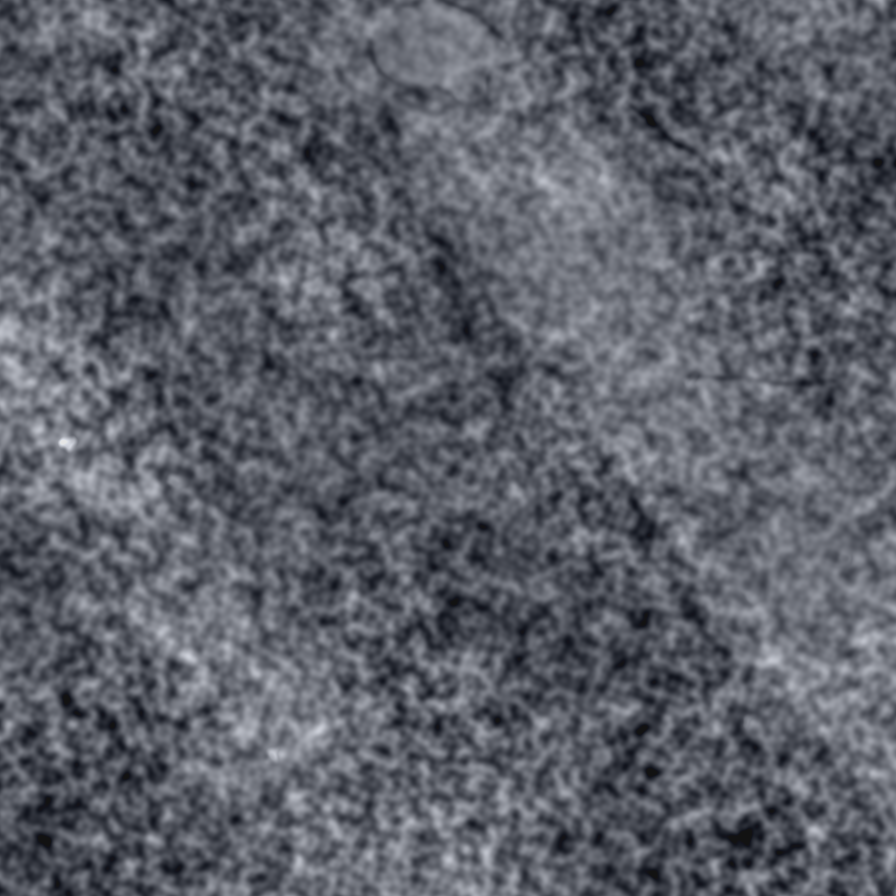
Reproduce this texture procedurally as a three.js fragment shader.

```glsl
// Weathered blue-grey stone: soft mottled grain over broad diagonal bands.
// Gradient noise gives the grain; warped bands, a pale ridge, a smooth plate,
// hairline cracks and sparse bright flecks are layered on top as tone.

varying vec2 vUv;

const float BASE_TONE = 0.335;
const vec3 BLUE_TINT = vec3(-0.013, 0.0, 0.036);
const vec2 BAND_DIR = vec2(0.6, -0.8);      // runs down to the right
const vec2 BAND_NORMAL = vec2(0.8, 0.6);
const float MOTTLE_FREQ = 25.0;
const float COARSE_FREQ = 48.0;
const float FINE_FREQ = 84.0;
const float MOTTLE_STRENGTH = 0.16;
const float COARSE_STRENGTH = 0.27;
const float FINE_STRENGTH = 0.22;
const float CLOUD_STRENGTH = 0.14;
const float BAND_STRENGTH = 0.125;
const float RIDGE_STRENGTH = 0.1;
const float CRACK_STRENGTH = 0.14;
const float FLECK_CELLS = 15.0;
const float FLECK_CHANCE = 0.13;
const vec2 PLATE_CENTRE = vec2(0.485, 0.945);
const vec2 PLATE_RADII = vec2(0.07, 0.05);

// Hash without sine: two values in 0..1 per cell
vec2 hash2(vec2 p) {
  vec3 q = fract(p.xyx * vec3(0.1031, 0.1030, 0.0973));
  q += dot(q, q.yzx + 33.33);
  return fract((q.xx + q.yz) * q.zy);
}

float cornerSlope(vec2 cell, vec2 corner, vec2 f) {
  vec2 gradient = normalize(hash2(cell + corner) * 2.0 - 0.9999);
  return dot(gradient, f - corner);
}

// Gradient noise, roughly -0.7..0.7
float noise(vec2 p) {
  vec2 cell = floor(p);
  vec2 f = p - cell;
  vec2 w = f * f * f * (f * (f * 6.0 - 15.0) + 10.0);
  float low = mix(cornerSlope(cell, vec2(0.0, 0.0), f),
                  cornerSlope(cell, vec2(1.0, 0.0), f), w.x);
  float high = mix(cornerSlope(cell, vec2(0.0, 1.0), f),
                   cornerSlope(cell, vec2(1.0, 1.0), f), w.x);
  return mix(low, high, w.y);
}

float bell(float x, float width) {
  return exp(-x * x / (width * width));
}

float segmentDistance(vec2 p, vec2 a, vec2 b) {
  vec2 ab = b - a;
  float t = clamp(dot(p - a, ab) / dot(ab, ab), 0.0, 1.0);
  return length(p - a - ab * t);
}

// Sparse rounded bright grains, one candidate per cell
float flecks(vec2 p) {
  vec2 home = floor(p * FLECK_CELLS);
  float glow = 0.0;
  for (int y = -1; y <= 1; y++) {
    for (int x = -1; x <= 1; x++) {
      vec2 cell = home + vec2(float(x), float(y));
      vec2 place = hash2(cell + 71.0);
      vec2 kind = hash2(cell + 193.0);
      float radius = mix(0.12, 0.26, kind.y);
      float d = length(p * FLECK_CELLS - cell - place);
      float spot = 1.0 - smoothstep(radius * 0.3, radius, d);
      glow = max(glow, spot * step(kind.x, FLECK_CHANCE) * mix(0.36, 0.16, place.x));
    }
  }
  return glow;
}

void main() {
  vec2 p = vUv;
  vec2 slanted = vec2(dot(p, BAND_DIR), dot(p, BAND_NORMAL)) + 3.0;

  // Slow clouds, also used to bend the bands
  float cloud = noise(slanted * vec2(3.4, 5.0) + 17.0) + 0.8 * noise(slanted * 10.0 + 41.0);
  float ripple = noise(slanted * 21.0 + 5.0);
  float across = dot(p, BAND_NORMAL) + 0.03 * cloud + 0.015 * ripple;
  float along = dot(p, BAND_DIR) + 0.02 * ripple;

  // Broad pale bands and the narrow ridge
  float leftBand = bell(across - 0.39, 0.09);
  float rightBand = smoothstep(0.80, 0.88, across) * (1.0 - smoothstep(1.0, 1.1, across));
  float ridgeLine = dot(p, BAND_NORMAL) - 0.85 + 0.02 * ripple;
  float ridge = bell(ridgeLine, 0.017)
              * smoothstep(-0.06, 0.06, along) * (1.0 - smoothstep(0.34, 0.48, along));

  // Smooth plate with a dark broken rim
  float plateEdge = length((p - PLATE_CENTRE) / PLATE_RADII) - 1.0 + 0.5 * ripple;
  float plate = 1.0 - smoothstep(-0.2, 0.1, plateEdge);
  float rim = bell(plateEdge - 0.12, 0.1) * smoothstep(-0.1, 0.1, ripple + p.x - PLATE_CENTRE.x);

  // Hairline cracks
  vec2 bent = p + 0.006 * vec2(ripple, noise(p * 27.0 + 63.0));
  float crackGap = min(segmentDistance(bent, vec2(0.70, 0.885), vec2(0.82, 0.79)),
                       segmentDistance(bent, vec2(0.77, 0.577), vec2(0.93, 0.573)));
  float crack = bell(crackGap, 0.0045);

  // Grain in three sizes, slightly stretched along the slant
  vec2 turned = vec2(0.92 * p.x - 0.39 * p.y, 0.39 * p.x + 0.92 * p.y) + 2.0;
  float grain = COARSE_STRENGTH * noise(slanted * vec2(0.88, 1.08) * COARSE_FREQ)
              + FINE_STRENGTH * noise(turned * FINE_FREQ)
              + MOTTLE_STRENGTH * noise(turned * MOTTLE_FREQ + 57.0);
  float roughness = 1.02 + 0.4 * noise(p * 5.0 + 87.0)
                  + 0.2 * (1.0 - smoothstep(0.1, 0.5, p.y)) - 0.18 * rightBand - 0.2 * plate;

  // Sum the tones and tint
  float tone = BASE_TONE + CLOUD_STRENGTH * cloud;
  tone += BAND_STRENGTH * (leftBand + 0.85 * rightBand) + RIDGE_STRENGTH * ridge;
  tone += 0.07 * plate - CRACK_STRENGTH * (crack + 0.8 * rim) + roughness * grain;
  tone += flecks(p + 0.04 * vec2(grain, 0.3 * ripple)) * (0.3 + 0.7 * leftBand);
  gl_FragColor = vec4(clamp(vec3(tone) + BLUE_TINT, 0.07, 0.9), 1.0);
}
```
